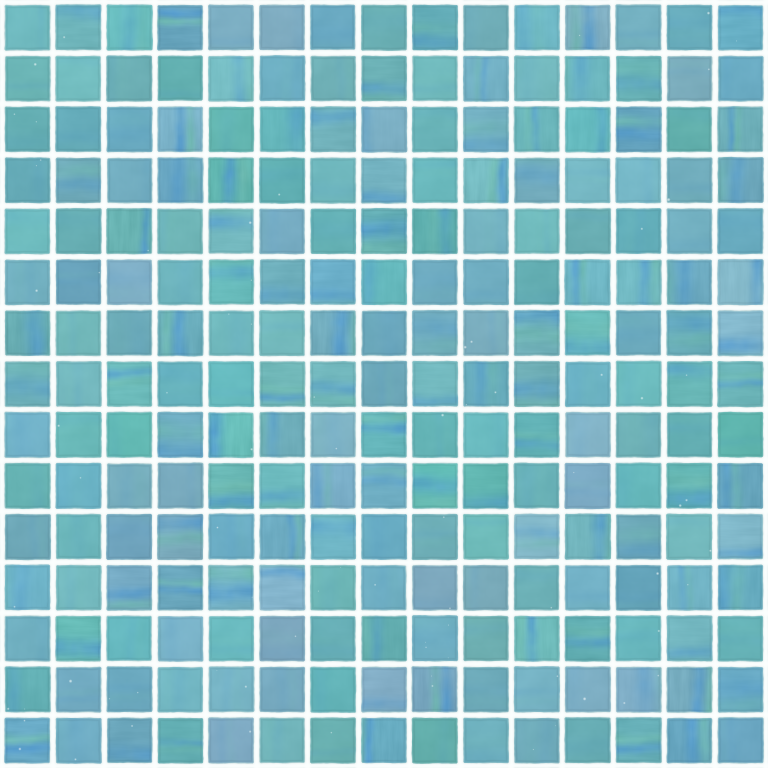
Write a WebGL 1 fragment shader that draws this pattern.

```glsl
precision highp float;
// Square grid of iridescent aqua glass mosaic tiles set in pale grout.
uniform vec2 u_resolution;

const float TILES = 15.0;          // tiles across and down
const float PITCH = 0.0663;        // tile spacing, canvas units
const float HALF_TILE = 0.447;     // half tile width, cell units
const float CORNER = 0.035;        // corner radius, cell units
const float EDGE_WOBBLE = 0.006;   // unevenness of the cut edge
const float RIM_WIDTH = 0.035;     // pale worn rim
const float BAND_SHARE = 0.42;     // share of strongly banded tiles
const vec3 GROUT = vec3(0.985, 0.997, 0.995);
const vec3 TEAL = vec3(0.385, 0.710, 0.725);
const vec3 GREEN = vec3(0.370, 0.715, 0.685);
const vec3 BLUE = vec3(0.400, 0.655, 0.765);
const vec3 LAVENDER = vec3(0.520, 0.685, 0.785);
const vec3 BAND_BLUE = vec3(0.320, 0.600, 0.810);
const vec3 BAND_GREEN = vec3(0.440, 0.735, 0.690);
const vec3 RIM = vec3(0.700, 0.820, 0.830);

float hash(vec2 p, float seed) {
  return fract(sin(dot(p, vec2(127.1, 311.7)) + seed * 74.7) * 43758.5);
}

// Layered sines, roughly -1 to 1.
float waves(vec2 p, float phase) {
  float sum = 0.0;
  float gain = 0.55;
  for (int i = 0; i < 4; i++) {
    sum += gain * sin(p.x + phase + 1.3 * sin(p.y + phase * 1.7));
    p = mat2(1.5, 0.9, -0.9, 1.5) * p + 1.9;
    gain *= 0.55;
  }
  return sum;
}

float roundedBox(vec2 p, float halfSize, float radius) {
  vec2 d = abs(p) - halfSize + radius;
  return length(max(d, 0.0)) + min(max(d.x, d.y), 0.0) - radius;
}

// Flat glass tint, chosen per tile.
vec3 tileTint(vec2 id) {
  float pick = hash(id, 1.0);
  vec3 tint = mix(GREEN, TEAL, smoothstep(0.0, 0.25, pick));
  tint = mix(tint, BLUE, smoothstep(0.35, 0.75, pick));
  tint = mix(tint, LAVENDER, smoothstep(0.78, 1.0, pick));
  tint = mix(tint, vec3(0.50, 0.72, 0.75), 0.6 * hash(id, 2.0));
  return tint * mix(0.95, 1.045, hash(id, 3.0));
}

// Soft blue and green sheen running along or across the tile.
vec3 addSheen(vec3 color, vec2 p, vec2 id) {
  float phase = 40.0 * hash(id, 4.0);
  vec2 q = hash(id, 5.0) < 0.5 ? p : p.yx;
  float strength = hash(id, 6.0) < BAND_SHARE ? mix(0.35, 0.85, hash(id, 7.0)) : 0.12;
  float across = q.y + 0.035 * waves(q * 4.0, phase);
  float center = mix(-0.35, 0.35, hash(id, 8.0));
  float width = mix(0.07, 0.20, hash(id, 9.0));
  float blueBand = exp(-pow((across - center) / width, 2.0));
  float side = hash(id, 10.0) < 0.5 ? -1.0 : 1.0;
  float greenBand = exp(-pow((across - center - side * width * 1.9) / width, 2.0));
  float patchy = 0.75 + 0.3 * waves(q * vec2(5.0, 2.0), phase + 2.0);
  color = mix(color, BAND_GREEN, clamp(strength * greenBand * patchy, 0.0, 1.0));
  color = mix(color, BAND_BLUE, clamp(strength * blueBand * patchy, 0.0, 1.0));
  float streak = waves(q * vec2(3.0, 24.0), phase);
  return color + 0.022 * strength * streak + 0.010 * waves(p * 6.0, phase);
}

// Sparse pale chips, one candidate per small cell.
float chips(vec2 p, vec2 id, float pixel) {
  vec2 g = p * 9.0;
  vec2 cell = floor(g);
  vec2 seedCell = cell + id * 13.0;
  vec2 offset = 0.3 + 0.4 * vec2(hash(seedCell, 11.0), hash(seedCell, 12.0));
  float radius = 0.22 * hash(seedCell, 13.0);
  float d = length(g - cell - offset) - radius;
  float present = step(0.988, hash(seedCell, 14.0));
  return present * (1.0 - smoothstep(-9.0 * pixel, 9.0 * pixel, d));
}

void main() {
  vec2 uv = gl_FragCoord.xy / u_resolution;
  vec2 grid = (uv - 0.5) / PITCH + 0.5 * TILES;
  vec2 id = floor(grid);
  vec2 p = fract(grid) - 0.5;
  float pixel = 1.0 / (PITCH * min(u_resolution.x, u_resolution.y));

  // Slightly uneven tile outline
  vec2 shift = 0.012 * (vec2(hash(id, 15.0), hash(id, 16.0)) - 0.5);
  float halfSize = HALF_TILE + 0.008 * (hash(id, 17.0) - 0.5);
  float d = roundedBox(p - shift, halfSize, CORNER);
  d += EDGE_WOBBLE * waves(p * 11.0, 30.0 * hash(id, 18.0));
  float inside = 1.0 - smoothstep(-0.6 * pixel, 0.6 * pixel, d);
  vec2 inGrid = step(vec2(0.0), id) * step(id, vec2(TILES - 1.0));
  inside *= inGrid.x * inGrid.y;

  // Glass surface
  vec3 glass = addSheen(tileTint(id), p, id);
  glass *= 1.0 + 0.035 * dot(p, vec2(-0.4, 0.8));
  float rim = smoothstep(-RIM_WIDTH, 0.0, d);
  float wear = 0.35 + 0.45 * hash(id, 19.0) + 0.25 * waves(p * 8.0, 9.0 * hash(id, 20.0));
  glass = mix(glass, RIM, rim * clamp(wear, 0.0, 1.0));
  float groove = exp(-pow((d + 0.045) / 0.018, 2.0));
  glass *= 1.0 - 0.055 * groove;
  glass = mix(glass, GROUT, 0.6 * chips(p, id, pixel));

  // Grout with a faint contact shadow
  vec3 grout = GROUT - vec3(0.10, 0.07, 0.07) * exp(-max(d, 0.0) / 0.016);
  gl_FragColor = vec4(mix(grout, glass, inside), 1.0);
}
```
